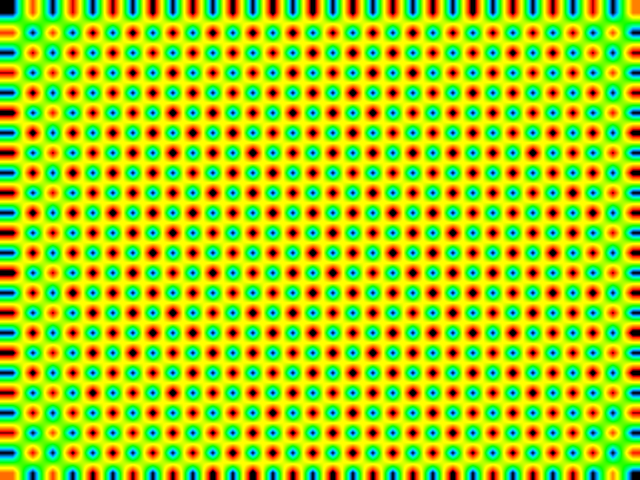
A Shadertoy shader for this pattern:

```glsl
// Rainbow heat map of a 32 by 24 checkerboard of peaks and pits, blended bilinearly.

float hash(vec2 p)
{
    return fract(sin(dot(p, vec2(127.1, 311.7))) * 43758.5453);
}

// Height of one lattice node: equal pits, and peaks that weaken close to the corners
float nodeHeight(vec2 node)
{
    if (mod(node.x + node.y, 2.0) < 0.5) return -1.0;

    vec2 q = node / vec2(31.0, 23.0) * 2.0 - 1.0;
    q *= q;
    q *= q;
    float peak = 0.9 - 0.1 * (q.x + q.y) - 0.4 * q.x * q.y;

    // Shallower columns just inside the left and right borders
    float weakColumn = 1.0 - step(0.5, abs(abs(node.x - 16.0) - 14.0));
    return peak - 0.2 * weakColumn + 0.18 * (hash(node) - 0.5);
}

// Straight blends between the four surrounding nodes give star-shaped cores
float heightField(vec2 grid)
{
    vec2 cell = min(floor(grid), vec2(30.0, 22.0));
    vec2 f = grid - cell;
    float near = mix(nodeHeight(cell), nodeHeight(cell + vec2(1, 0)), f.x);
    float far = mix(nodeHeight(cell + vec2(0, 1)), nodeHeight(cell + vec2(1, 1)), f.x);
    return mix(near, far, f.y);
}

// Linear ramp from 0 at a to 1 at b
float ramp(float a, float b, float h)
{
    return clamp((h - a) / (b - a), 0.0, 1.0);
}

// Black, blue, cyan, green, yellow, red, black with rising height
vec3 rainbow(float h)
{
    float red = ramp(-0.38, -0.06, h) * ramp(0.68, 0.46, h);
    float green = ramp(-0.98, -0.6, h) * ramp(0.5, 0.0, h);
    float blue = ramp(-0.36, -0.68, h) * ramp(-1.0, -0.75, h);
    return vec3(red, green, blue);
}

void mainImage(out vec4 fragColor, in vec2 fragCoord)
{
    vec2 uv = fragCoord / iResolution.xy;
    uv.y = 1.0 - uv.y;

    // Clamping stretches the outermost nodes into bars along the border
    vec2 grid = clamp(uv * vec2(32.0, 24.0) - 0.646, vec2(0.0), vec2(31.0, 23.0));
    fragColor = vec4(rainbow(heightField(grid)), 1.0);
}
```
